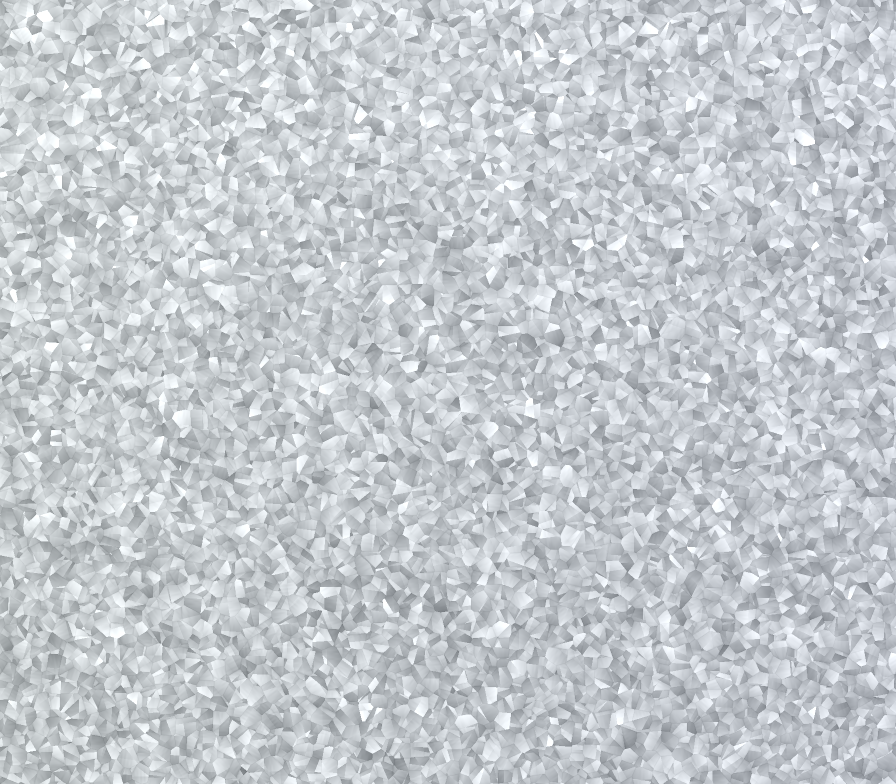
Give the GLSL for this texture, as a WebGL 1 fragment shader.

```glsl
precision highp float;
uniform vec2 u_resolution;

const float GRAINS = 63.0;          // grains per canvas height
const float SIZE_SPREAD = 0.75;     // variation of grain size
const float GRAIN_CONTRAST = 0.08;
const float SIZE_CONTRAST = 0.07;   // large plates lighter than slivers
const float FACET_CONTRAST = 0.24;
const float TILT_CONTRAST = 0.12;   // shading ramp inside a facet
const float SEAM_DEPTH = 0.045;
const float SEAM_WIDTH = 0.16;
const float GLINT_SHARE = 0.06;
const float GLINT_GAIN = 0.09;
const float BRUSH_CONTRAST = 0.04;
const float BASE_LIGHT = 0.796;
const vec2 LIGHT_SLOPE = vec2(-0.02, 0.05);
const vec3 LEFT_TINT = vec3(-0.019, 0.003, 0.012);
const vec3 RIGHT_TINT = vec3(-0.021, -0.002, 0.027);
const float SOFTNESS = 1.0;         // sample spread in pixel widths

float hash(vec2 p) {
  return fract(sin(dot(p, vec2(127.1, 311.7))) * 43758.5453);
}

vec2 hash2(vec2 p) {
  return vec2(hash(p), hash(p + 37.3));
}

vec2 direction(float turn) {
  return vec2(cos(6.2832 * turn), sin(6.2832 * turn));
}

float valueNoise(vec2 p) {
  vec2 i = floor(p);
  vec2 f = fract(p);
  f = f * f * (3.0 - 2.0 * f);
  return mix(mix(hash(i), hash(i + vec2(1.0, 0.0)), f.x),
             mix(hash(i + vec2(0.0, 1.0)), hash(i + vec2(1.0, 1.0)), f.x), f.y);
}

// Weighted Voronoi grains, each cut by two lines into flat facets
float crystalShade(vec2 p) {
  vec2 cell = floor(p);
  float nearest = 100.0;
  float second = 100.0;
  float size = 0.0;
  vec2 grain = cell;
  vec2 local = vec2(0.0);
  for (int y = -2; y <= 2; y++) {
    for (int x = -2; x <= 2; x++) {
      vec2 id = cell + vec2(float(x), float(y));
      vec2 offset = p - id - hash2(id);
      float weight = hash(id + 71.9);
      float reach = dot(offset, offset) - SIZE_SPREAD * weight;
      second = min(second, max(reach, nearest));
      if (reach < nearest) {
        nearest = reach;
        grain = id;
        local = offset;
        size = weight;
      }
    }
  }

  vec2 turns = hash2(grain + 113.1);
  vec2 shifts = (hash2(grain + 151.7) - 0.5) * 0.8;
  float cutA = step(shifts.x, dot(local, direction(turns.x)));
  float cutB = step(shifts.y, dot(local, direction(turns.y)));
  vec2 facet = grain + vec2(cutA * 191.3, cutB * 233.9);

  float shade = (hash(grain + 17.7) - 0.5) * GRAIN_CONTRAST;
  shade += (size - 0.65) * SIZE_CONTRAST;
  shade += (hash(facet + 53.3) - 0.5) * FACET_CONTRAST;
  shade += dot(local, direction(hash(facet + 89.1))) * TILT_CONTRAST;
  shade += step(1.0 - GLINT_SHARE, hash(facet + 7.9)) * GLINT_GAIN;
  shade -= (1.0 - smoothstep(0.0, SEAM_WIDTH, second - nearest)) * SEAM_DEPTH;

  // Faint brushed grain along each crystal's own axis
  vec2 axis = direction(turns.x);
  vec2 brushed = vec2(dot(local, axis), dot(local, vec2(-axis.y, axis.x)));
  shade += (valueNoise(brushed * vec2(2.0, 7.0) + grain) - 0.5) * BRUSH_CONTRAST;
  return shade;
}

void main() {
  vec2 uv = gl_FragCoord.xy / u_resolution;
  vec2 pos = gl_FragCoord.xy / u_resolution.y;

  // Average four samples for smooth facet edges
  float shade = 0.0;
  for (int j = 0; j < 2; j++) {
    for (int i = 0; i < 2; i++) {
      vec2 jitter = (vec2(float(i), float(j)) - 0.5) * 0.5 * SOFTNESS;
      shade += 0.25 * crystalShade((pos + jitter / u_resolution.y) * GRAINS);
    }
  }

  // Broad lighting across the sheet
  float light = BASE_LIGHT + dot(uv - 0.5, LIGHT_SLOPE);
  vec3 tint = mix(LEFT_TINT, RIGHT_TINT, uv.x);
  gl_FragColor = vec4(clamp(vec3(light + shade) + tint, 0.0, 1.0), 1.0);
}
```
